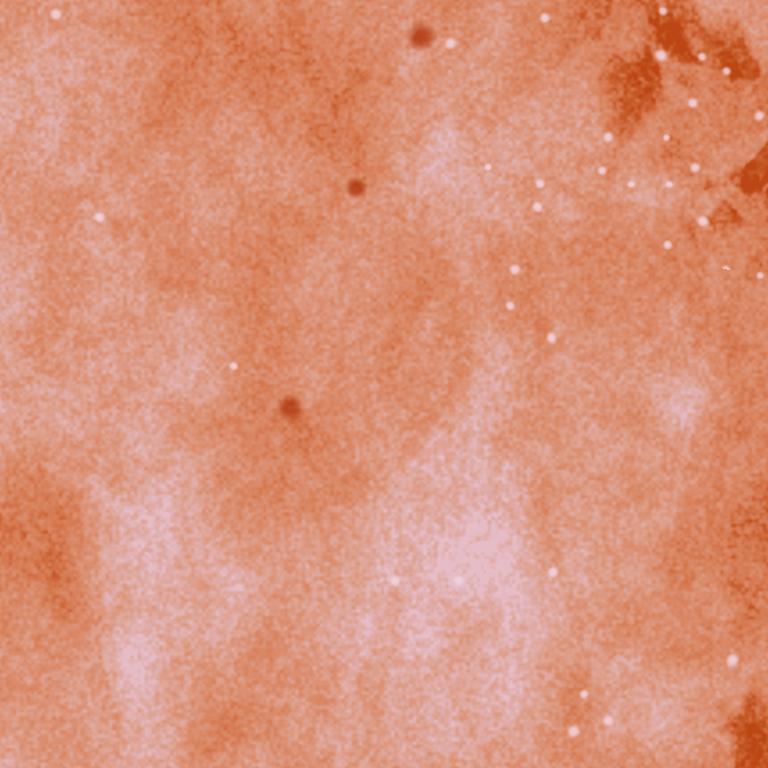
This texture is drawn by a WebGL 1 fragment shader. Its source:

```glsl
precision highp float;
// Mottled orange and pink skin-like surface with fine grain, glints and dark spots.

uniform vec2 u_resolution;

const vec3 RUST   = vec3(0.74, 0.28, 0.08);
const vec3 DEEP   = vec3(0.78, 0.36, 0.17);
const vec3 ORANGE = vec3(0.83, 0.46, 0.30);
const vec3 APRICOT = vec3(0.85, 0.52, 0.38);
const vec3 SALMON = vec3(0.86, 0.57, 0.46);
const vec3 ROSE   = vec3(0.87, 0.63, 0.56);
const vec3 BLUSH  = vec3(0.88, 0.68, 0.67);
const vec3 PEARL  = vec3(0.90, 0.74, 0.78);
const vec3 GLINT  = vec3(0.95, 0.83, 0.88);
const vec3 SPOT   = vec3(0.70, 0.23, 0.07);

float hash(vec2 p) {
  vec3 q = fract(p.xyx * 0.1031);
  q += dot(q, q.yzx + 33.33);
  return fract((q.x + q.y) * q.z);
}

// Value noise centred on zero.
float noise(vec2 p) {
  vec2 cell = floor(p);
  vec2 f = fract(p);
  f = f * f * (3.0 - 2.0 * f);
  float low = mix(hash(cell), hash(cell + vec2(1.0, 0.0)), f.x);
  float high = mix(hash(cell + vec2(0.0, 1.0)), hash(cell + 1.0), f.x);
  return mix(low, high, f.y) - 0.5;
}

vec2 turn(vec2 p) {
  return vec2(0.8 * p.x - 0.6 * p.y, 0.6 * p.x + 0.8 * p.y);
}

float fbm(vec2 p, float gain) {
  float sum = 0.0;
  float amplitude = 1.0;
  for (int i = 0; i < 4; i++) {
    sum += amplitude * noise(p);
    p = turn(p) * 2.1 + 17.3;
    amplitude *= gain;
  }
  return sum;
}

// Soft elliptical weight around a centre.
float glow(vec2 p, vec2 centre, vec2 size) {
  vec2 d = (p - centre) / size;
  return exp(-dot(d, d));
}

// Soft round dots, one at most per grid cell, kept with the given chance.
float dots(vec2 p, float cells, float chance, float radius, float seed) {
  vec2 g = p * cells;
  float cover = 0.0;
  for (int j = -1; j <= 1; j++) {
    for (int i = -1; i <= 1; i++) {
      vec2 id = floor(g) + vec2(float(i), float(j));
      vec2 key = id + seed;
      vec2 jitter = vec2(hash(key + 11.7), hash(key + 47.1));
      float r = radius * cells * mix(0.5, 1.0, hash(key + 83.9));
      float d = length(g - id - 0.15 - 0.7 * jitter);
      float dot1 = 1.0 - smoothstep(0.25 * r, r, d);
      cover = max(cover, dot1 * step(hash(key), chance));
    }
  }
  return cover;
}

// Tone 0 is deep orange, tone 5 is pale pink.
vec3 palette(float tone) {
  vec3 c = mix(RUST, DEEP, clamp(tone + 1.0, 0.0, 1.0));
  c = mix(c, ORANGE, clamp(tone, 0.0, 1.0));
  c = mix(c, APRICOT, clamp(tone - 1.0, 0.0, 1.0));
  c = mix(c, SALMON, clamp(tone - 2.0, 0.0, 1.0));
  c = mix(c, ROSE, clamp(tone - 3.0, 0.0, 1.0));
  c = mix(c, BLUSH, clamp(tone - 4.0, 0.0, 1.0));
  return mix(c, PEARL, clamp(tone - 5.0, 0.0, 1.0));
}

void main() {
  vec2 uv = gl_FragCoord.xy / u_resolution;

  // Broad light and dark regions.
  float pale = glow(uv, vec2(0.47, 0.19), vec2(0.40, 0.24));
  float ruddy = glow(turn(uv), turn(vec2(0.93, 0.84)), vec2(0.22, 0.16));
  float corner = glow(uv, vec2(0.93, 0.04), vec2(0.14, 0.10));
  float tone = 2.8 + 1.5 * pale - 0.9 * smoothstep(0.5, 1.0, uv.x);

  // Slightly upright blotches with wandering outlines.
  vec2 warp = vec2(noise(uv * 9.0 + 5.2), noise(uv * 9.0 + 31.8)) * 0.07;
  vec2 p = (uv + warp) * vec2(1.15, 0.85);
  tone += 3.5 * fbm(p * 6.0 + 3.7, 0.6);

  // Crisper rusty patches in the ruddy regions.
  float patches = smoothstep(-0.12, 0.12, fbm(p * 11.0 + 61.0, 0.5));
  tone -= 2.6 * patches * smoothstep(0.25, 0.75, ruddy + 0.8 * corner);

  // Fine grain.
  float grain = noise(uv * 215.0) + noise(turn(uv) * 160.0 + 40.0);
  tone += 1.5 * grain;
  vec3 color = palette(tone);

  // Scattered dark spots, and glints gathered around the ruddy side.
  float spots = dots(uv + warp * 0.15, 7.0, 0.10, 0.026, 5.0);
  float glints = dots(uv + warp * 0.2, 26.0, 0.02 + 0.32 * ruddy, 0.011, 29.0);
  color = mix(color, SPOT + 0.03 * grain, 0.85 * spots);
  color = mix(color, GLINT, 0.85 * glints);

  gl_FragColor = vec4(color, 1.0);
}
```
